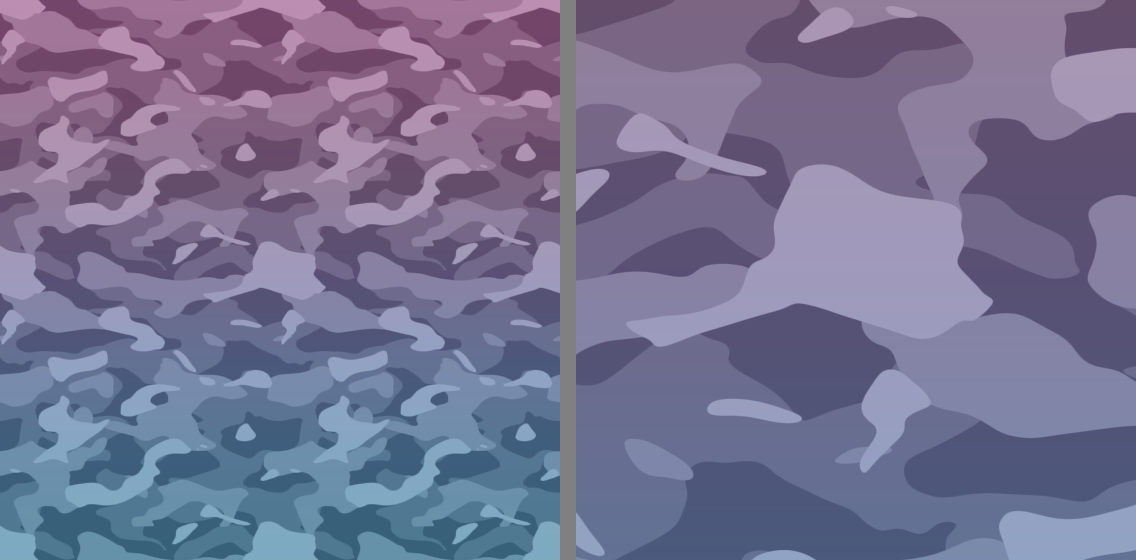
Left, the full canvas; right, a detail of the centre.
Reproduce this pattern procedurally as a Shadertoy shader.

```glsl
// Tiled four-tone camouflage over a vertical teal to plum gradient.
#define TILES 2.0             // pattern repeats per canvas height
#define BLOB_CELLS vec2(4, 8) // blob lattice per tile, flattened sideways
#define DETAIL_CELLS vec2(9, 15)
#define DETAIL_AMOUNT 0.30
#define WARP_CELLS vec2(6, 10)
#define WARP_AMOUNT vec2(0.13, 0.07)
#define MID_LEVEL 0.00        // higher levels shrink the layer
#define PALE_LEVEL 0.13
#define LIGHT_LEVEL 0.20
#define TONE_STEP vec3(0.093, 0.096, 0.094)
#define EDGE 0.75             // edge softness

const float TAU = 6.2831853;

// Darkest tone at evenly spaced heights, bottom to top
const vec3 BASE[7] = vec3[7](
    vec3(0.210, 0.380, 0.470), vec3(0.235, 0.370, 0.485),
    vec3(0.290, 0.350, 0.485), vec3(0.345, 0.315, 0.455),
    vec3(0.390, 0.300, 0.420), vec3(0.430, 0.275, 0.405),
    vec3(0.455, 0.270, 0.415));

// Unit gradient for a lattice corner, wrapped to the tile
vec2 cornerGradient(vec2 corner, vec2 period, uint seed) {
    uvec2 c = uvec2(mod(corner, period) + 0.5);
    uint h = c.x * 374761393u + c.y * 668265263u + seed * 2246822519u;
    h = (h ^ (h >> 15u)) * 2246822519u;
    h = (h ^ (h >> 13u)) * 3266489917u;
    h ^= h >> 16u;
    float angle = TAU * float(h & 65535u) / 65536.0;
    return vec2(cos(angle), sin(angle));
}

// Gradient noise that repeats every unit of p
float tiledNoise(vec2 p, vec2 period, uint seed) {
    p *= period;
    vec2 i = floor(p), f = p - i;
    vec2 s = f * f * f * (f * (f * 6.0 - 15.0) + 10.0);
    vec2 e = vec2(1, 0);
    float a = dot(cornerGradient(i, period, seed), f);
    float b = dot(cornerGradient(i + e.xy, period, seed), f - e.xy);
    float c = dot(cornerGradient(i + e.yx, period, seed), f - e.yx);
    float d = dot(cornerGradient(i + e.xx, period, seed), f - e.xx);
    return mix(mix(a, b, s.x), mix(c, d, s.x), s.y);
}

// Warped blobs with wavy outlines; each layer gets its own seed and shift
float blobField(vec2 p, uint seed) {
    p += vec2(0.37, 0.23) * float(seed);
    vec2 warp = vec2(tiledNoise(p + 0.31, WARP_CELLS, seed + 10u),
                     tiledNoise(p + 0.57, WARP_CELLS, seed + 20u));
    p += WARP_AMOUNT * warp;
    return tiledNoise(p, BLOB_CELLS, seed + 30u)
         + DETAIL_AMOUNT * tiledNoise(p + 0.19, DETAIL_CELLS, seed + 40u);
}

// Antialiased coverage of one layer
float layerMask(vec2 p, uint seed, float level) {
    float field = blobField(p, seed) - level;
    float width = max(EDGE * fwidth(field), 1e-5);
    return smoothstep(-width, width, field);
}

vec3 baseColor(float height) {
    float t = clamp(height, 0.0, 1.0) * 6.0;
    int i = min(int(t), 5);
    return mix(BASE[i], BASE[i + 1], t - float(i));
}

void mainImage(out vec4 fragColor, in vec2 fragCoord) {
    vec2 uv = fragCoord / iResolution.y;
    vec2 p = uv * TILES;

    // Stack the layers from dark to light
    float tone = 0.0;
    tone = mix(tone, 1.0, layerMask(p, 1u, MID_LEVEL));
    tone = mix(tone, 2.0, layerMask(p, 2u, PALE_LEVEL));
    tone = mix(tone, 3.0, layerMask(p, 3u, LIGHT_LEVEL));

    fragColor = vec4(baseColor(uv.y) + tone * TONE_STEP, 1.0);
}
```
